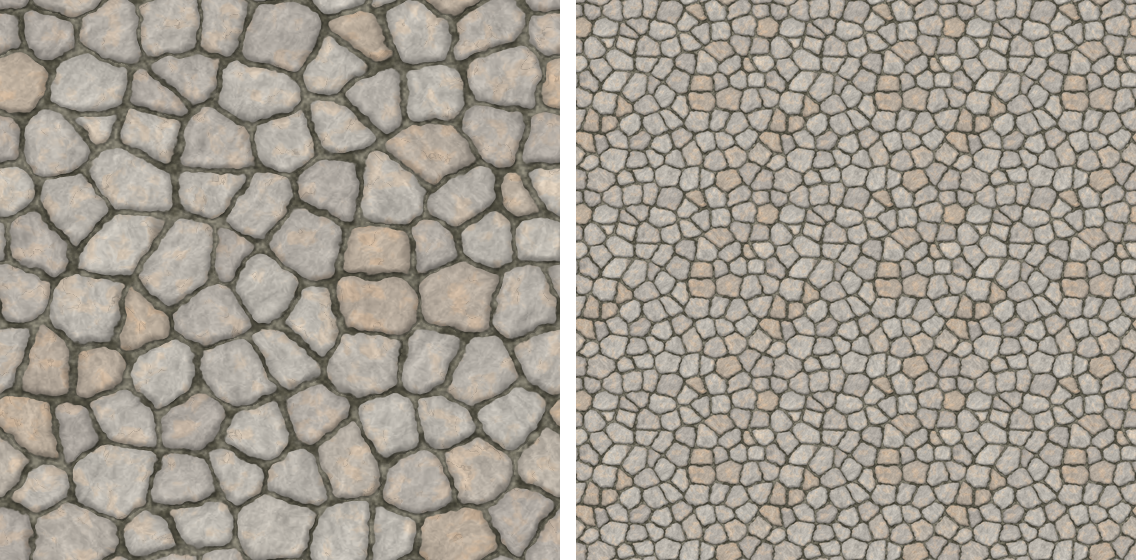
Left: one tile. Right: repeated 3 by 3.
This texture is drawn by a WebGL 2 fragment shader. Its source:

```glsl
#version 300 es
precision highp float;
// Seamless wall of rounded pale field stones bedded in dark earthy mortar.

uniform vec2 u_resolution;
out vec4 fragColor;

const vec2 GRID = vec2(9.0, 10.0);      // stones across and up; even rows allow stagger
const vec2 UNBOUNDED = vec2(4096.0);    // period for noise local to one stone
const vec2 LIGHT = vec2(-0.35, 0.94);
const float CORNER = 0.045;             // corner rounding, in cells

struct Stone {
    vec2 id;
    vec2 local;     // position relative to the stone's site
    vec2 outward;   // direction to the closest border
    float edge;     // rounded distance to the border
};

vec3 hash3(vec2 cell, float seed) {
    uvec3 v = uvec3(ivec3(cell, seed)) * 1664525u + 1013904223u;
    v.x += v.y * v.z; v.y += v.z * v.x; v.z += v.x * v.y;
    v ^= v >> 16u;
    v.x += v.y * v.z; v.y += v.z * v.x; v.z += v.x * v.y;
    return vec3(v >> 8u) / 16777216.0;
}

float noise(vec2 p, vec2 period, float seed) {
    vec2 i = floor(p), f = p - i;
    f = f * f * f * (f * (f * 6.0 - 15.0) + 10.0);
    vec2 a = mod(i, period), b = mod(i + 1.0, period);
    return mix(mix(hash3(a, seed).x, hash3(vec2(b.x, a.y), seed).x, f.x),
               mix(hash3(vec2(a.x, b.y), seed).x, hash3(b, seed).x, f.x), f.y);
}

float fbm(vec2 p, vec2 period, float seed) {
    float sum = 0.0, amplitude = 0.533;
    for (int i = 0; i < 4; i++) {
        sum += amplitude * noise(p, period, seed + float(i));
        p *= 2.0; period *= 2.0; amplitude *= 0.5;
    }
    return sum;
}

// Site position in xy, size weight in z.
vec3 siteOf(vec2 cell) {
    vec3 h = hash3(mod(cell, GRID), 7.0);
    float stagger = 0.5 * mod(cell.y, 2.0) - 0.25;
    return vec3(cell + 0.5 + vec2(stagger, 0.0) + 0.68 * (h.xy - 0.5), 0.24 * h.z);
}

// Weighted cellular noise with a smooth minimum over the border distances.
Stone stoneAt(vec2 p) {
    vec2 base = floor(p), home = base;
    float best = 1e5;
    for (int y = -2; y <= 2; y++) for (int x = -2; x <= 2; x++) {
        vec2 cell = base + vec2(x, y);
        vec3 site = siteOf(cell);
        float power = dot(site.xy - p, site.xy - p) - site.z;
        if (power < best) { best = power; home = cell; }
    }
    vec3 own = siteOf(home);
    vec2 outward = vec2(0.0);
    float total = 1e-12;
    for (int y = -2; y <= 2; y++) for (int x = -2; x <= 2; x++) {
        if (x == 0 && y == 0) continue;
        vec3 site = siteOf(home + vec2(x, y));
        vec2 across = site.xy - own.xy, r = site.xy - p;
        float border = 0.5 * (dot(r, r) - site.z - best) / length(across);
        float w = exp(-border / CORNER);
        total += w;
        outward += w * normalize(across);
    }
    return Stone(mod(home, GRID), p - own.xy, outward / total, -CORNER * log(total));
}

vec3 stoneColour(Stone s, float inside) {
    float seed = 20.0 + 8.0 * (s.id.x + GRID.x * s.id.y);
    vec3 h = hash3(s.id, 3.0);
    vec3 tint = mix(vec3(0.755, 0.738, 0.705), vec3(0.69, 0.665, 0.635), h.x);
    tint = mix(tint, vec3(0.74, 0.675, 0.60), 0.8 * smoothstep(0.72, 1.0, h.y));

    // Weathered blotches, bedding streaks and fine grain
    float turn = 1.57 + 1.6 * (h.z - 0.5);
    vec2 bed = mat2(cos(turn), -sin(turn), sin(turn), cos(turn)) * s.local;
    float blotch = fbm(s.local * 4.0, UNBOUNDED, seed);
    float streak = noise(bed * vec2(2.5, 13.0), UNBOUNDED, seed + 4.0);
    float grain = noise(s.local * 26.0, UNBOUNDED, seed + 5.0);
    float tone = 1.0 + 0.20 * (blotch - 0.5) + 0.06 * (streak - 0.5) + 0.09 * (grain - 0.5);
    tint = mix(tint, tint * vec3(1.04, 0.99, 0.94), smoothstep(0.5, 0.75, blotch));

    // Chipped relief and a few thin cracks
    vec2 q = bed * vec2(1.6, 3.0), lit = 0.05 * vec2(dot(LIGHT, vec2(cos(turn), sin(turn))), 1.0);
    float slope = fbm(q - lit, UNBOUNDED, seed + 1.0) - fbm(q + lit, UNBOUNDED, seed + 1.0);
    float vein = abs(fbm(q * 0.9, UNBOUNDED, seed + 2.0) - 0.5);
    float crack = (1.0 - smoothstep(0.0, 0.016, vein)) * smoothstep(0.52, 0.7, blotch);
    tone += 0.55 * slope - 0.12 * crack;

    // Rounded rim, darker on the side turned from the light
    float rim = 1.0 - smoothstep(0.0, 0.13, inside);
    tone *= 1.0 - rim * (0.20 - 0.13 * dot(s.outward, LIGHT));
    return tint * tone;
}

vec3 mortarColour(Stone s, vec2 p, float gap) {
    float earth = fbm(p * 5.0, GRID * 5.0, 11.0);
    float grit = noise(p * 22.0, GRID * 22.0, 16.0);
    vec3 soil = mix(vec3(0.31, 0.30, 0.25), vec3(0.50, 0.485, 0.43), smoothstep(0.25, 0.75, earth));
    float contact = 1.0 - smoothstep(0.0, 0.07, gap);
    float shadow = contact * (0.22 - 0.14 * dot(s.outward, LIGHT));
    return soil * (1.04 + 0.32 * (grit - 0.5)) * (1.0 - shadow);
}

void main() {
    vec2 p = gl_FragCoord.xy / u_resolution * GRID;
    vec2 wobble = vec2(fbm(p * 3.0, GRID * 3.0, 1.0), fbm(p * 3.0, GRID * 3.0, 6.0)) - 0.5;
    Stone s = stoneAt(p + 0.16 * wobble);
    float inset = 0.03 + 0.035 * hash3(s.id, 5.0).x;
    float inside = s.edge - inset + 0.03 * (noise(p * 9.0, GRID * 9.0, 12.0) - 0.5);
    float soft = max(0.014, 0.8 * GRID.y / u_resolution.y);
    vec3 colour = mix(mortarColour(s, p, -inside), stoneColour(s, max(inside, 0.0)),
                      smoothstep(-soft, soft, inside));
    fragColor = vec4(colour, 1.0);
}
```
